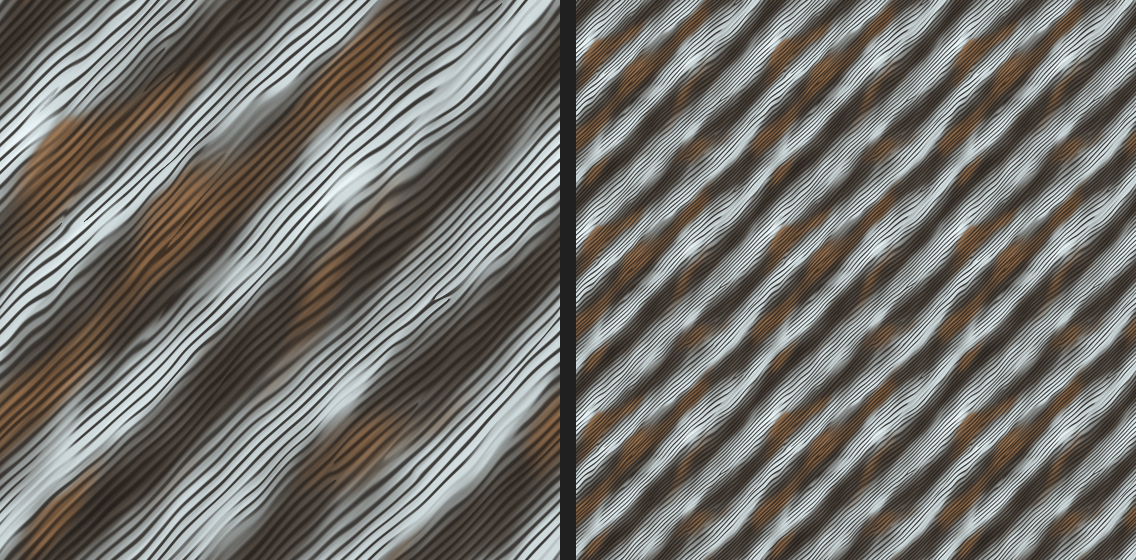
Left: one tile. Right: repeated 3 by 3.
Reproduce this texture procedurally as a WebGL 1 fragment shader.

```glsl
precision highp float;
uniform vec2 u_resolution;

const float TAU = 6.2831853;
const float BANDS = 3.0;         // silver bands across and down
const float BAND_SHIFT = 0.15;
const float LINES = 44.0;        // grooves down the tile
const float LINE_DRIFT = 2.0;    // fewer grooves across, so they lean flatter
const float BEND = 0.03;         // shared sway of bands and grooves
const float BAND_WOBBLE = 0.17;
const float FORK_BIAS = 0.42;    // higher means fewer forked grooves
const float GROOVE_SILVER = 0.27;
const float GROOVE_DARK = 0.42;

const vec3 SOOT = vec3(0.12, 0.10, 0.085);
const vec3 UMBER = vec3(0.30, 0.27, 0.24);
const vec3 STEEL = vec3(0.56, 0.58, 0.575);
const vec3 SILVER = vec3(0.81, 0.855, 0.865);
const vec3 GLINT = vec3(0.94, 0.98, 0.99);
const vec3 RUST = vec3(0.63, 0.45, 0.29);

vec2 gradientAt(vec2 cell, vec2 cells, float seed) {
  vec2 c = mod(cell, cells);
  float h = fract(sin(dot(c, vec2(127.1, 311.7)) + seed * 17.3) * 4375.85);
  return vec2(cos(TAU * h), sin(TAU * h));
}

// Gradient noise, about -1 to 1, wrapping after one unit of q
float noise(vec2 q, vec2 cells, float seed) {
  vec2 p = q * cells;
  vec2 i = floor(p);
  vec2 f = p - i;
  vec2 w = f * f * f * (f * (f * 6.0 - 15.0) + 10.0);
  vec2 e = vec2(1.0, 0.0);
  float a = dot(gradientAt(i, cells, seed), f);
  float b = dot(gradientAt(i + e.xy, cells, seed), f - e.xy);
  float c = dot(gradientAt(i + e.yx, cells, seed), f - e.yx);
  float d = dot(gradientAt(i + e.xx, cells, seed), f - e.xx);
  return 1.4 * mix(mix(a, b, w.x), mix(c, d, w.x), w.y);
}

// Groove count at q, with forks where the two fork noises vanish
float groovePhase(vec2 q, float bend, float lip) {
  float phase = LINES * (q.x + bend) - LINE_DRIFT * q.y;
  phase += 0.55 * noise(q, vec2(5.0, 4.0), 3.0);
  phase += (0.22 + 0.25 * lip) * noise(q, vec2(12.0, 14.0), 4.0);
  float forkX = noise(q, vec2(9.0, 5.0), 5.0);
  float forkY = noise(q, vec2(8.0, 5.0), 6.0) + FORK_BIAS;
  return phase + atan(forkX, forkY) / TAU;
}

vec3 metalRamp(float tone) {
  vec3 c = mix(SOOT, UMBER, smoothstep(0.0, 0.3, tone));
  c = mix(c, STEEL, smoothstep(0.25, 0.65, tone));
  c = mix(c, SILVER, smoothstep(0.6, 0.95, tone));
  return mix(c, GLINT, smoothstep(0.95, 1.2, tone));
}

void main() {
  vec2 uv = gl_FragCoord.xy / u_resolution;
  // Sheared axes: x runs across the bands, y along them
  vec2 q = vec2(uv.x - uv.y, uv.x);
  float bend = BEND * noise(q, vec2(3.0), 1.0);

  // Band profile: soft upper flank, sharper wavy lower lip
  float s = BANDS * (q.x + bend) + BAND_SHIFT;
  s += BAND_WOBBLE * noise(q, vec2(4.0, 3.0), 2.0);
  s += 0.06 * noise(q, vec2(13.0, 12.0), 7.0);
  s = fract(s + 0.5) - 0.5;
  float lit = smoothstep(-0.42, -0.03, s) * (1.0 - smoothstep(0.06, 0.2, s));
  float shoulder = smoothstep(-0.5, -0.2, s) * (1.0 - smoothstep(0.15, 0.42, s));
  float lip = smoothstep(0.0, 0.1, s) * (1.0 - smoothstep(0.16, 0.28, s));

  // Brushed tone with streaks and blotches
  float streak = noise(q, vec2(90.0, 10.0), 8.0);
  float blotch = noise(q, vec2(14.0, 8.0), 9.0);
  float cloud = noise(q, vec2(5.0, 4.0), 10.0);
  float tone = 0.26 + 0.66 * lit + 0.27 * shoulder * (1.0 - lit);
  tone += 0.06 * streak + 0.11 * blotch + 0.17 * cloud * (0.4 + lit);

  // Rounded ridges between grooves
  float phase = groovePhase(q, bend, lip);
  tone += 0.04 * sin(TAU * phase);
  vec3 color = metalRamp(tone);

  // Rust glow in the valleys
  float patches = noise(q, vec2(6.0, 5.0), 11.0) + 0.25 * blotch;
  float rust = smoothstep(0.0, 0.7, patches) * (1.0 - smoothstep(0.0, 0.55, lit));
  color = mix(color, RUST * (0.9 + 0.25 * streak), 0.8 * rust);

  // Grooves: thin and crisp on silver, broad and soft in the dark
  float pixelSoft = max(0.17, 1.35 * LINES / u_resolution.y);
  float soft = mix(0.34, pixelSoft, lit);
  float width = mix(GROOVE_DARK, GROOVE_SILVER, lit);
  width *= 1.0 + 0.3 * noise(q, vec2(17.0, 9.0), 12.0);
  float offset = 2.0 * abs(fract(phase) - 0.5);
  float groove = 1.0 - smoothstep(width - soft, width + soft, offset);
  float wear = noise(q, vec2(11.0, 6.0), 13.0) + 0.12 * lip;
  float worn = smoothstep(0.2, 0.5, wear);
  groove *= mix(0.68, 0.84, lit) * (1.0 - 0.85 * worn * shoulder);
  color = mix(color, SOOT, groove);

  gl_FragColor = vec4(clamp(color, 0.0, 1.0), 1.0);
}
```
